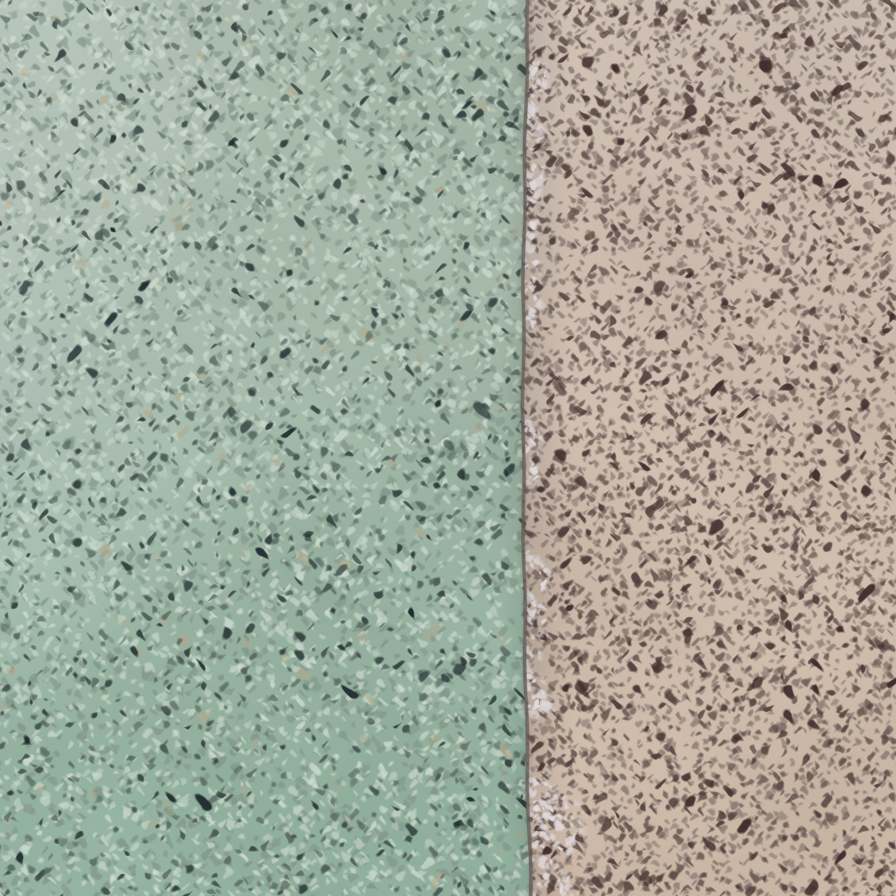
This texture is drawn by a WebGL 1 fragment shader. Its source:

```glsl
precision highp float;
// Two terrazzo slabs, green and beige, meeting at a nearly vertical seam.
// Stone chips are scattered by jittered cells at several scales; layered sines
// vary the tone, and crumbs of white paint cling to the right of the seam.
uniform vec2 u_resolution;

vec3 hash3(vec2 cell) {
  vec3 p = fract(cell.xyx * vec3(0.1031, 0.1030, 0.0973));
  p += dot(p, p.yxz + 33.33);
  return fract((p.xxy + p.yzz) * p.zyx);
}

// Coverage of randomly turned, slightly angular chips; sizes are in cells.
float chips(vec2 uv, float scale, float amount, float size, float seed) {
  // A gentle warp keeps the outlines irregular.
  vec2 q = uv * scale + 0.12 * sin(uv.yx * scale * 5.3 + seed);
  float cover = 0.0;
  for (int j = -1; j <= 1; j++) {
    for (int i = -1; i <= 1; i++) {
      vec2 cell = floor(q) + vec2(float(i), float(j));
      vec3 place = hash3(cell + seed);
      vec3 kind = hash3(cell + seed + 57.0);
      vec2 d = q - cell - 0.1 - 0.8 * place.xy;
      float c = cos(6.283 * place.z), s = sin(6.283 * place.z);
      d = vec2(c * d.x - s * d.y, s * d.x + c * d.y);
      d.y *= 1.0 + 0.9 * kind.y;
      float reach = mix(length(d), abs(d.x) + abs(d.y), 0.3);
      float radius = size * (0.65 + 0.65 * kind.z * kind.z);
      float soft = 0.0021 * scale;
      float mask = 1.0 - smoothstep(radius - soft, radius + soft, reach);
      // Each chip has its own strength.
      cover = max(cover, mask * step(kind.x, amount) * (0.65 + 0.35 * place.x));
    }
  }
  return cover;
}

// Slow mottling from layered sines, about -1 to 1.
float mottle(vec2 p) {
  return 0.5 * sin(p.x * 9.0 + 2.0 * sin(p.y * 7.0))
       + 0.3 * sin(p.y * 17.0 + 2.0 * sin(p.x * 13.0 + 1.0))
       + 0.2 * sin((p.x + p.y) * 31.0 + 2.0 * sin(p.y * 23.0));
}

vec3 greenSlab(vec2 uv) {
  vec3 col = mix(vec3(0.57, 0.69, 0.62), vec3(0.65, 0.72, 0.66), smoothstep(0.0, 0.85, uv.y));
  col += vec3(0.06, 0.05, 0.07) * (1.0 - smoothstep(0.0, 0.35, uv.x)) * smoothstep(0.1, 0.6, uv.y);
  col += 0.02 * mottle(uv);
  col = mix(col, vec3(0.50, 0.58, 0.53), 0.8 * chips(uv, 72.0, 0.62, 0.42, 3.0));
  col = mix(col, vec3(0.78, 0.84, 0.79), 0.8 * chips(uv, 84.0, 0.55, 0.40, 11.0));
  col = mix(col, vec3(0.82, 0.87, 0.83), 0.8 * chips(uv, 62.0, 0.28, 0.34, 23.0));
  col = mix(col, vec3(0.70, 0.66, 0.54), 0.7 * chips(uv, 38.0, 0.08, 0.24, 31.0));
  col = mix(col, vec3(0.34, 0.41, 0.38), 0.9 * chips(uv, 74.0, 0.30, 0.34, 43.0));
  col = mix(col, vec3(0.21, 0.27, 0.26), chips(uv, 56.0, 0.26, 0.28, 59.0));
  return mix(col, vec3(0.12, 0.17, 0.18), chips(uv, 30.0, 0.10, 0.20, 71.0));
}

vec3 beigeSlab(vec2 uv, float fromSeam) {
  vec3 col = mix(vec3(0.80, 0.72, 0.65), vec3(0.81, 0.75, 0.70), uv.y);
  col -= vec3(0.07, 0.06, 0.05) * (1.0 - smoothstep(0.0, 0.06, fromSeam));
  col += 0.02 * mottle(uv + 3.0);
  col = mix(col, vec3(0.54, 0.48, 0.45), 0.9 * chips(uv, 100.0, 0.70, 0.42, 83.0));
  col = mix(col, vec3(0.42, 0.35, 0.33), chips(uv, 84.0, 0.50, 0.38, 97.0));
  col = mix(col, vec3(0.32, 0.25, 0.24), chips(uv, 58.0, 0.42, 0.32, 109.0));
  return mix(col, vec3(0.26, 0.18, 0.18), chips(uv, 36.0, 0.22, 0.27, 127.0));
}

// Soft-ended vertical interval.
float span(float y, float low, float high) {
  return smoothstep(low - 0.015, low + 0.015, y) * (1.0 - smoothstep(high - 0.015, high + 0.015, y));
}

float paintCrumbs(vec2 uv, float fromSeam) {
  float lower = max(span(uv.y, 0.20, 0.39), span(uv.y, -0.1, 0.14));
  float upper = max(span(uv.y, 0.62, 0.94), span(uv.y, 0.46, 0.55));
  float width = 0.025 * upper + 0.038 * lower + 0.03 * span(uv.y, -0.1, 0.11);
  width *= 0.75 + 0.25 * sin(uv.y * 90.0 + 2.0 * sin(uv.y * 37.0));
  float band = smoothstep(0.0, 0.003, fromSeam) * (1.0 - smoothstep(width * 0.75, width + 0.004, fromSeam));
  float crumbs = max(chips(uv, 70.0, 0.75, 0.48, 139.0), chips(uv, 110.0, 0.6, 0.45, 151.0));
  return band * crumbs * max(lower, upper);
}

void main() {
  vec2 uv = gl_FragCoord.xy / u_resolution;
  // The seam bows left at mid height and wanders a little.
  float bow = uv.y - 0.5;
  float seam = 0.583 + 0.028 * bow * bow - 0.003 * bow + 0.0008 * sin(uv.y * 43.0);
  float fromSeam = uv.x - seam;

  vec3 green = greenSlab(uv);
  green *= 1.0 - 0.06 * smoothstep(-0.03, 0.0, fromSeam);
  vec3 beige = beigeSlab(uv, fromSeam);
  beige = mix(beige, vec3(0.88, 0.86, 0.87), paintCrumbs(uv, fromSeam));
  vec3 col = mix(green, beige, smoothstep(-0.001, 0.001, fromSeam));

  // Thin dark joint with a faint shadow.
  float joint = 1.0 - smoothstep(0.0010, 0.0030, abs(fromSeam - 0.001));
  col = mix(col, vec3(0.40, 0.37, 0.35), 0.75 * joint);
  col *= 1.0 - 0.06 * (1.0 - smoothstep(0.0, 0.008, abs(fromSeam - 0.002)));
  gl_FragColor = vec4(col, 1.0);
}
```
